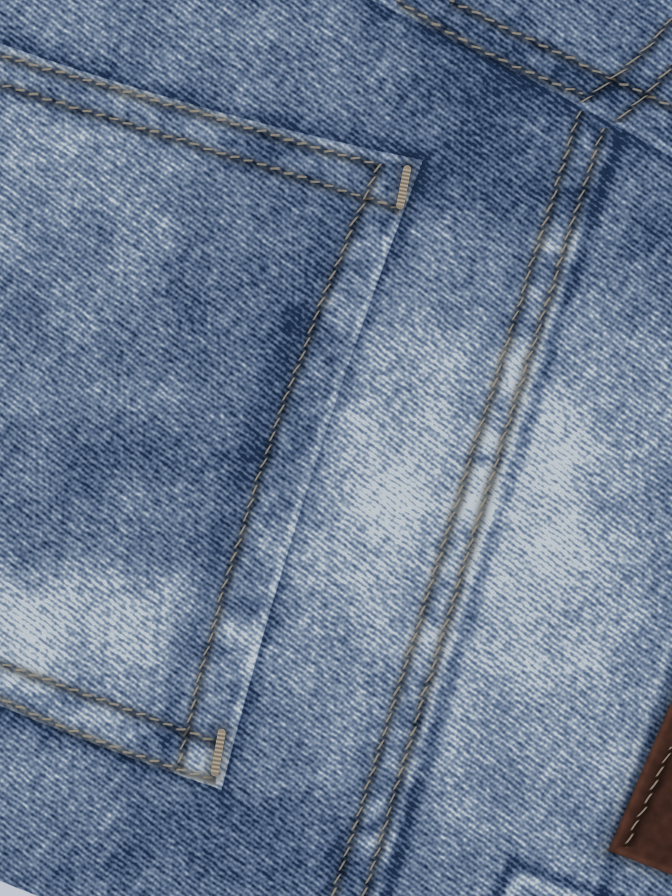
Reproduce this texture procedurally as a Shadertoy shader.

```glsl
// Washed blue denim with a patch pocket, a twin-stitched seam and a leather tab.

const float SPAN = 7.68; // canvas height in cloth units, y runs downward

vec2 gradientAt(vec2 cell) {
  float h = 6.2832 * fract(sin(dot(cell, vec2(127.1, 311.7))) * 43758.5);
  return vec2(cos(h), sin(h));
}

float noise(vec2 p) {
  vec2 i = floor(p), f = fract(p), e = vec2(1, 0), w = f * f * (3.0 - 2.0 * f);
  float a = mix(dot(gradientAt(i), f), dot(gradientAt(i + e), f - e), w.x);
  float b = mix(dot(gradientAt(i + e.yx), f - e.yx), dot(gradientAt(i + 1.0), f - 1.0), w.x);
  return mix(a, b, w.y);
}

float fbm(vec2 p) {
  float sum = 0.0, amp = 0.6;
  for (int i = 0; i < 4; i++) {
    sum += amp * noise(p);
    p = mat2(1.6, 1.2, -1.2, 1.6) * p + 3.7;
    amp *= 0.55;
  }
  return sum;
}

float ridge(float d, float width) { return exp(-d * d / (width * width)); }

// Soft spot: centre in xy, radii in zw
float glow(vec2 p, vec4 spot) { return ridge(length((p - spot.xy) / spot.zw), 1.0); }

// Signed distance to an arc x(y) from ends.xy to ends.zw, positive toward +x
float side(vec2 p, vec4 ends, float sag) {
  vec2 span = ends.zw - ends.xy;
  float h = (p.y - ends.y) / span.y;
  float slope = (span.x + 4.0 * sag * (1.0 - 2.0 * h)) / span.y;
  return (p.x - ends.x - span.x * h - 4.0 * sag * h * (1.0 - h)) * inversesqrt(1.0 + slope * slope);
}

// Dashed thread lying in a groove along an arc
void sew(inout vec3 col, vec2 p, vec4 ends, float sag, float px) {
  float d = side(p, ends, sag) + 0.02 * noise(p * 6.0);
  float on = smoothstep(-px, px, min(p.y - ends.y, ends.w - p.y));
  float phase = fract(p.y / 0.115) - 0.5;
  float dash = 1.0 - smoothstep(0.25, 0.47, abs(phase));
  float core = 1.0 - smoothstep(0.003, 0.007 + px, abs(d + phase * 0.03));
  col *= 1.0 - 0.45 * on * ridge(d - 0.012, 0.045);
  col = mix(col, vec3(0.62, 0.58, 0.52), 0.85 * on * dash * core);
}

// Dense zigzag reinforcement between two points
void barTack(inout vec3 col, vec2 p, vec2 a, vec2 b, float px) {
  float h = clamp(dot(p - a, b - a) / dot(b - a, b - a), 0.0, 1.0);
  float d = length(p - mix(a, b, h));
  col *= 1.0 - 0.4 * ridge(d, 0.08);
  vec3 thread = vec3(0.7, 0.65, 0.58) * (0.85 + 0.15 * sin(h * 60.0));
  col = mix(col, thread, 1.0 - smoothstep(0.03, 0.03 + px, d));
}

vec3 denim(float tone) {
  vec4 t = clamp(tone * 4.0 - vec4(0, 1, 2, 3), 0.0, 1.0);
  vec3 c = mix(vec3(0.11, 0.18, 0.29), vec3(0.26, 0.34, 0.46), t.x);
  c = mix(c, vec3(0.4, 0.47, 0.575), t.y);
  c = mix(c, vec3(0.55, 0.61, 0.68), t.z);
  return mix(c, vec3(0.75, 0.78, 0.8), t.w);
}

float twill(vec2 p) {
  float along = dot(p, vec2(0.8, 0.6)), across = dot(p, vec2(-0.6, 0.8)) / 0.046;
  float rib = sin(6.2832 * (across + 0.35 * noise(p * 7.0)));
  return 0.18 * rib + 0.36 * noise(vec2(along * 13.0, across * 0.9)) + 0.32 * noise(p * 36.0);
}

void mainImage(out vec4 fragColor, in vec2 fragCoord) {
  float px = SPAN / iResolution.y;
  vec2 p = vec2(fragCoord.x, iResolution.y - fragCoord.y) * px, q = p.yx;
  // Panel outlines
  float top = side(q, vec4(0.37, 0, 1.37, 3.63), 0.07);
  float right = side(p, vec4(3.63, 1.37, 1.9, 6.77), -0.09);
  float low = side(q, vec4(6.05, 0, 6.77, 1.9), 0.02);
  float pocket = min(min(top, -right), -low), inPocket = smoothstep(-px, px, pocket);
  float hem = side(p, vec4(3.25, 1.4, 1.52, 6.6), -0.14);
  float seam = side(p, vec4(5.27, 1.1, 3.25, 7.68), -0.03);
  float yoke = -side(q, vec4(0, 3.18, 1.35, 5.76), -0.03), inYoke = smoothstep(-px, px, yoke);
  float outseam = side(p, vec4(5.76, 5.6, 5.1, 7.68), 0.0);
  float flap = min(p.y - 0.36 * p.x - 5.86, p.x + 0.5 * p.y - 8.145);
  // Faded and dark areas
  vec2 w = p + 0.35 * vec2(fbm(p * 1.3), fbm(p * 1.3 + 9.0));
  float body = 0.5 + 0.4 * glow(w, vec4(3.3, 4.2, 1.1, 1.5)) + 0.36 * glow(w, vec4(4.8, 4.3, 0.85, 1.6))
    + 0.14 * glow(w, vec4(4.4, 6.2, 1.2, 0.9)) - 0.28 * glow(w, vec4(4.1, 1.1, 0.8, 0.9))
    - 0.15 * glow(w, vec4(5.6, 1.9, 0.6, 0.8)) - 0.22 * glow(w, vec4(1.9, 7.3, 1.2, 0.5));
  float patchTone = 0.5 + 0.4 * glow(w, vec4(0.5, 5.4, 1.5, 0.65)) + 0.14 * glow(w, vec4(0.5, 1.5, 1.1, 0.7))
    - 0.14 * glow(w, vec4(0.9, 4.2, 1.3, 0.6)) - 0.14 * glow(w, vec4(2.2, 2.6, 0.6, 1.2));
  float tone = mix(body, patchTone, inPocket) + 0.34 * fbm(p * 2.2);
  // Folds, puckers and raised edges
  float pucker = 0.4 * noise(p * vec2(1.5, 4.5)) + 0.25 * noise(p * 8.0);
  tone += inPocket * (0.24 * ridge(pocket - 0.035, 0.04) - 0.25 * ridge(hem + 0.13, 0.16)
    + pucker * (ridge(hem - 0.17, 0.2) + ridge(top - 0.26, 0.2) + ridge(low + 0.2, 0.2)));
  tone -= (1.0 - inPocket) * 0.42 * exp(min(pocket, 0.0) / 0.075);
  tone += smoothstep(0.0, 0.1, -yoke) * (1.2 * pucker * ridge(seam + 0.21, 0.2)
    + 0.15 * ridge(seam + 0.03, 0.035) - 0.35 * ridge(seam - 0.06, 0.065) - 0.12 * ridge(seam + 0.46, 0.09));
  tone += inYoke * (0.2 * ridge(yoke - 0.04, 0.045) + pucker * ridge(yoke - 0.25, 0.25) - 0.08);
  tone -= (1.0 - inYoke) * 0.33 * exp(min(yoke, 0.0) / 0.1);
  tone += 0.18 * ridge(outseam + 0.04, 0.04) - 0.3 * ridge(outseam - 0.05, 0.07);
  tone += 0.3 * ridge(flap - 0.05, 0.06) - 0.4 * ridge(flap + 0.05, 0.06);
  vec3 col = denim(tone + twill(p));
  // Pocket stitching
  sew(col, q, vec4(0.47, 0, 1.42, 3.25), 0.0, px);
  sew(col, q, vec4(0.72, 0, 1.78, 3.42), 0.0, px);
  sew(col, p, vec4(3.25, 1.4, 1.52, 6.6), -0.14, px);
  sew(col, q, vec4(5.68, 0, 6.36, 1.85), 0.0, px);
  sew(col, q, vec4(5.98, 0, 6.68, 1.85), 0.05, px);
  barTack(col, p, vec2(3.49, 1.45), vec2(3.43, 1.76), px);
  barTack(col, p, vec2(1.9, 6.28), vec2(1.84, 6.62), px);
  // Seam and yoke stitching
  sew(col, p, vec4(4.97, 0.95, 2.85, 7.68), 0.0, px);
  sew(col, p, vec4(5.17, 1.1, 3.12, 7.68), -0.03, px);
  sew(col, q, vec4(0, 3.4, 0.8, 5), 0.06, px);
  sew(col, q, vec4(0, 3.85, 0.92, 5.76), 0.0, px);
  sew(col, p, vec4(5.76, 0.15, 4.98, 0.88), 0.06, px);
  sew(col, p, vec4(5.76, 0.55, 5.27, 1.05), 0.03, px);
  // Leather tab
  float tab = min(0.92 * p.x + 0.39 * p.y - 7.64, 5.31 + 0.38 * p.x - p.y);
  vec3 leather = vec3(0.25, 0.16, 0.13) * (1.0 + 0.35 * fbm(p * 9.0) + 0.3 * ridge(tab - 0.03, 0.03));
  col = mix(col * (1.0 - 0.45 * exp(min(tab, 0.0) / 0.06)), leather, smoothstep(-px, px, tab));
  sew(col, p, vec4(5.76, 6.4, 5.36, 7.26), 0.0, px);
  // Pale ground past the lower left hem
  col = mix(col, vec3(0.76, 0.78, 0.81), smoothstep(-px, px, p.y - 7.55 - 0.4 * p.x));
  fragColor = vec4(col, 1.0);
}
```
